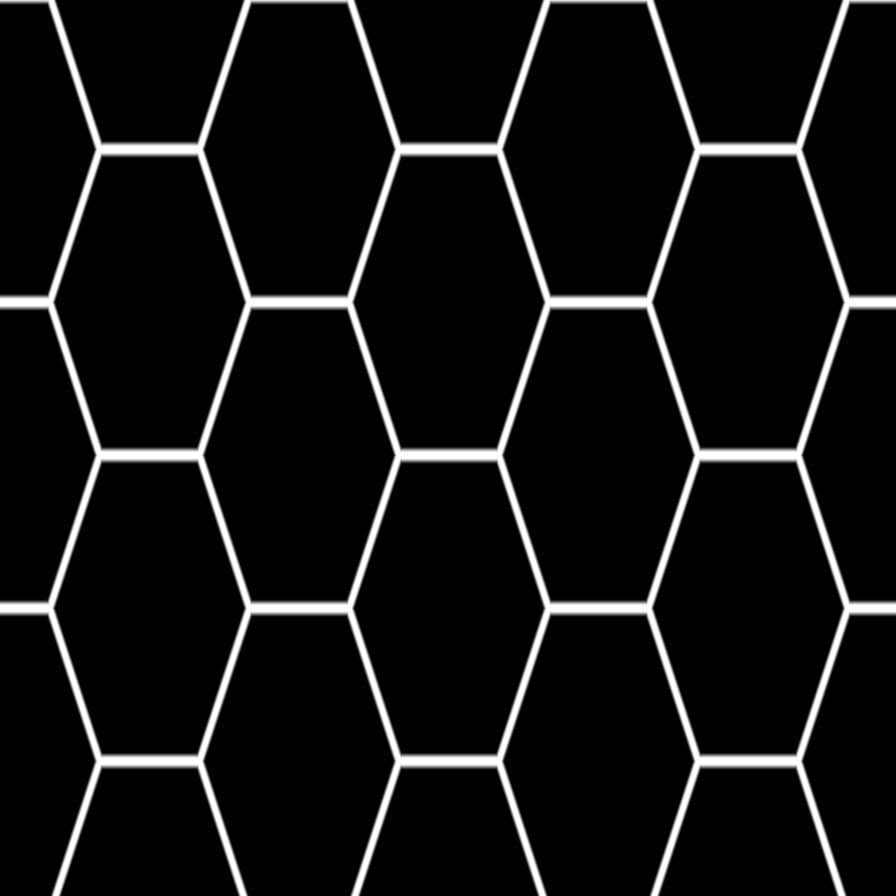
Give the GLSL for this pattern, as a WebGL 1 fragment shader.

```glsl
precision highp float;

uniform vec2 u_resolution;

// Distance measure of a flat-topped hexagon; 0.866 on its outline for side 1
float hexRadius(vec2 p) {
    p = abs(p);
    return max(p.y, dot(p, vec2(0.8660254, 0.5)));
}

// Distance to the nearest wall of a honeycomb with side 1
float wallDistance(vec2 p) {
    vec2 period = vec2(3.0, 1.7320508);
    vec2 evenCell = mod(p + 0.5 * period, period) - 0.5 * period;
    vec2 oddCell = mod(p, period) - 0.5 * period;
    return 0.8660254 - min(hexRadius(evenCell), hexRadius(oddCell));
}

void main() {
    vec2 uv = gl_FragCoord.xy / u_resolution;

    // Regular honeycomb stretched upright, which also thickens the level walls
    vec2 repeatSize = vec2(0.334, 0.3414);
    vec2 p = (uv - vec2(0.501, 0.6626)) / repeatSize * vec2(3.0, 1.7320508);

    // Soft-edged white walls on black
    float wall = 1.0 - smoothstep(0.014, 0.0526, wallDistance(p));
    gl_FragColor = vec4(vec3(wall), 1.0);
}
```
